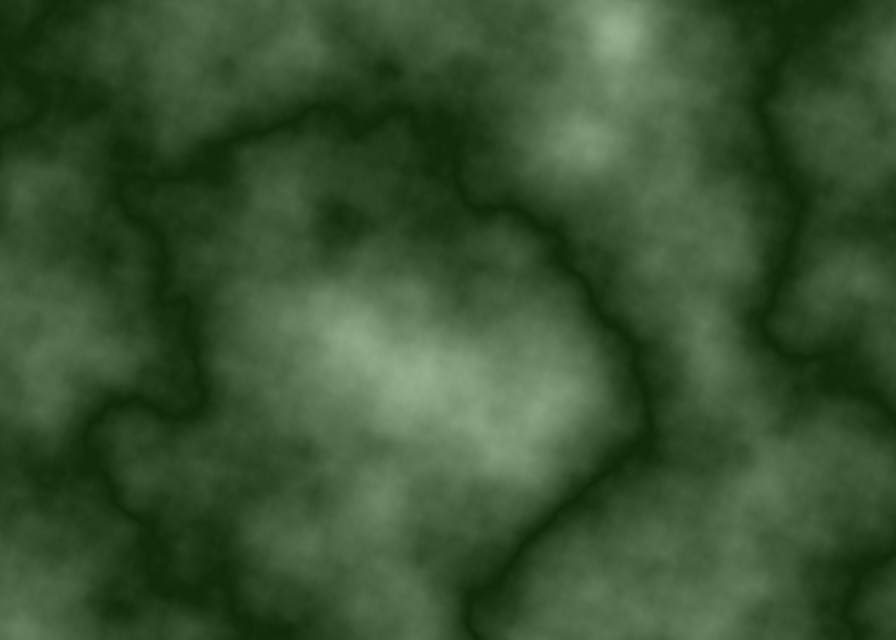
Write a Shadertoy shader that draws this texture.

```glsl
const vec3  SHADOW_GREEN = vec3(0.063, 0.160, 0.034);
const float HAZE_GAIN = 0.160;         // brightness per unit of field deviation
const float BASE_FREQUENCY = 0.84;     // cycles per canvas height
const float WAVES_PER_OCTAVE = 12.0;
const int   WAVE_COUNT = 86;
const float CREASE_SOFTNESS = 0.05;
const float SEED = 17.0;

const float TAU = 6.28319;
const float GOLDEN_ANGLE = 2.39996;

float hash(float n) {
    return fract(sin(n * 12.9898 + SEED) * 4375.85);
}

// Layered sines on a frequency spiral; amplitude falls as 1 / frequency.
// The result has zero mean and unit variance.
float cloudField(vec2 p) {
    float sum = 0.0;
    float power = 0.0;
    for (int i = 0; i < WAVE_COUNT; i++) {
        float id = float(i);
        float octave = exp2(id / WAVES_PER_OCTAVE);
        float amplitude = 1.0 / octave;
        float angle = GOLDEN_ANGLE * id + 0.5 * hash(id + 200.0);
        vec2 direction = vec2(cos(angle), sin(angle));
        float cycles = BASE_FREQUENCY * octave * dot(p, direction);
        sum += amplitude * sin(TAU * (cycles + hash(id)));
        power += 0.5 * amplitude * amplitude;
    }
    return sum / sqrt(power);
}

// Folding the field at zero turns its sign changes into dark veins.
float foldSoftly(float value) {
    return sqrt(value * value + CREASE_SOFTNESS * CREASE_SOFTNESS) - 0.5 * CREASE_SOFTNESS;
}

void mainImage(out vec4 fragColor, in vec2 fragCoord) {
    vec2 p = fragCoord / iResolution.y;
    float haze = foldSoftly(cloudField(p));

    // Pale haze over deep green
    vec3 color = SHADOW_GREEN + HAZE_GAIN * haze;
    fragColor = vec4(clamp(color, 0.0, 1.0), 1.0);
}
```
